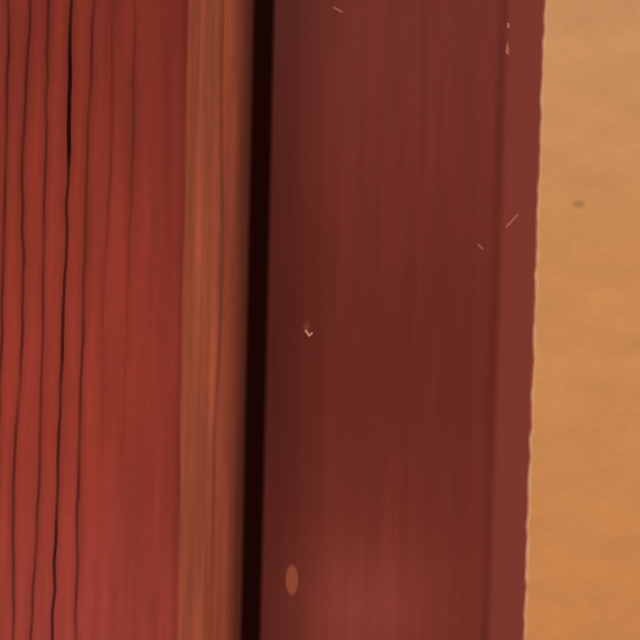
Reproduce this texture procedurally as a Shadertoy shader.

```glsl
// Upright reddish wood boards with a dark gap, a bevelled panel and a tan sheet.
// Slightly leaning boundaries divide the canvas; stretched value noise gives
// the grain, and distance functions add cracks, chips and scratches.
#define WOOD vec3(0.555, 0.208, 0.158)
#define STRIP vec3(0.570, 0.275, 0.185)
#define PANEL vec3(0.445, 0.178, 0.138)
#define BEVEL vec3(0.485, 0.212, 0.168)
#define SHEET vec3(0.785, 0.530, 0.320)
#define GAP vec3(0.105, 0.020, 0.012)
#define CHIP vec3(0.780, 0.520, 0.400)
#define GRAIN 0.10
#define LINE_STEP 0.0328

float hash(vec2 p) {
    vec3 q = fract(vec3(p.xyx) * 0.1031);
    q += dot(q, q.yzx + 33.33);
    return fract((q.x + q.y) * q.z);
}

float noise(vec2 p) {
    vec2 i = floor(p), f = fract(p);
    f = f * f * (3.0 - 2.0 * f);
    return mix(mix(hash(i), hash(i + vec2(1, 0)), f.x),
               mix(hash(i + vec2(0, 1)), hash(i + 1.0), f.x), f.y);
}

float fbm(vec2 p) {
    float sum = 0.0, amp = 0.5;
    for (int i = 0; i < 4; i++) {
        sum += amp * noise(p);
        p = p * 2.03 + 17.3;
        amp *= 0.5;
    }
    return sum;
}

float segment(vec2 p, vec2 a, vec2 b) {
    vec2 d = b - a;
    return length(p - a - d * clamp(dot(p - a, d) / dot(d, d), 0.0, 1.0));
}

// Left board: vertical growth lines, one of them split open near the top.
vec3 leftBoard(vec2 p, float grain) {
    vec3 col = WOOD * mix(1.04, 0.93, smoothstep(0.45, 1.0, p.y));
    col += vec3(0.025, 0.022, 0.035) * smoothstep(0.35, 0.0, p.y);
    col *= 1.0 - 0.07 * smoothstep(0.12, 0.28, p.x);
    col *= 1.0 + GRAIN * grain;
    for (int i = 0; i < 7; i++) {
        float k = float(i);
        float x = 0.014 + LINE_STEP * k - 0.029 * (1.0 - p.y)
                + 0.009 * (noise(vec2(k * 9.1, p.y * 4.0)) - 0.5)
                + 0.003 * (noise(vec2(k * 5.7, p.y * 25.0)) - 0.5);
        float d = abs(p.x - x);
        float main = i == 3 ? 1.0 : 0.0;
        float broken = 0.45 + 0.55 * noise(vec2(k * 3.3, p.y * 13.0));
        float fade = i > 4 ? 0.5 * smoothstep(0.1, 0.8, p.y) : 1.0;
        col *= 1.0 - (0.34 + 0.22 * main) * broken * fade * smoothstep(0.0042, 0.0005, d);
        col *= 1.0 - 0.08 * fade * smoothstep(0.014, 0.0, d);
        float split = main * smoothstep(0.73, 0.77, p.y) * smoothstep(1.02, 0.85, p.y);
        col = mix(col, GAP, 0.8 * split * smoothstep(0.005, 0.001, d));
    }
    return col;
}

// Lighter strip, streaked and darkening toward the gap.
vec3 lightStrip(vec2 p, float left, float right, float grain) {
    float t = (p.x - left) / (right - left);
    float streak = fbm(vec2((p.x + 0.024 * (1.0 - p.y)) * 110.0, p.y * 3.0));
    vec3 col = STRIP * (1.0 + GRAIN * grain) * (0.83 + 0.34 * streak);
    col = mix(col, WOOD * 0.85, 0.35 * smoothstep(0.4, 0.85, t));
    float vein = abs(t - 0.50 - 0.2 * (noise(vec2(4.0, p.y * 3.5)) - 0.5));
    col *= 1.0 - 0.14 * smoothstep(0.06, 0.0, vein);
    return col * mix(1.0, 0.55, smoothstep(0.68, 1.02, t));
}

// Smooth panel with a bevel, a low sheen and small marks.
vec3 darkPanel(vec2 p, float left, float bevel, float grain) {
    vec3 col = PANEL * mix(0.76, 1.0, smoothstep(0.0, 0.13, p.x - left));
    col *= 1.0 - 0.07 * exp(-pow((p.y - 0.45) / 0.22, 2.0));
    col += vec3(0.0, 0.012, 0.018) * smoothstep(0.55, 1.0, p.y);
    col += vec3(0.08, 0.05, 0.045) * exp(-dot((p - vec2(0.57, 0.05)) * vec2(8, 9), (p - vec2(0.57, 0.05)) * vec2(8, 9)));
    col *= 1.0 + 0.6 * GRAIN * grain;
    col = mix(col, BEVEL, smoothstep(-0.006, 0.008, p.x - bevel));
    col *= 1.0 - 0.09 * smoothstep(0.012, 0.0, abs(p.x - bevel + 0.008));
    // Flakes along the upper bevel edge
    float flake = smoothstep(0.72, 0.85, noise(vec2(p.x * 160.0, p.y * 75.0)));
    col = mix(col, CHIP, 0.6 * flake * smoothstep(0.006, 0.001, abs(p.x - bevel)) * smoothstep(0.80, 0.93, p.y));
    // Oval blemish, small chip and scratches
    float oval = length((p - vec2(0.456, 0.094)) / vec2(0.0105, 0.025));
    col = mix(col, vec3(0.58, 0.30, 0.21), 0.8 * smoothstep(1.1, 0.75, oval));
    float chip = min(segment(p, vec2(0.478, 0.483), vec2(0.483, 0.476)),
                     segment(p, vec2(0.483, 0.476), vec2(0.487, 0.479)));
    col = mix(col, CHIP, 0.85 * smoothstep(0.0032, 0.0008, chip));
    col += 0.08 * smoothstep(0.009, 0.0, length((p - vec2(0.479, 0.490)) * vec2(1.0, 0.7)));
    float scratch = min(segment(p, vec2(0.792, 0.646), vec2(0.808, 0.664)),
                        segment(p, vec2(0.748, 0.617), vec2(0.754, 0.612)));
    scratch = min(scratch, segment(p, vec2(0.522, 0.988), vec2(0.534, 0.982)));
    return mix(col, CHIP, 0.42 * smoothstep(0.003, 0.0005, scratch));
}

void mainImage(out vec4 fragColor, in vec2 fragCoord) {
    vec2 p = fragCoord / iResolution.xy;
    float aa = 1.5 / iResolution.y;
    float lean = p.y - 0.5;
    float stripX = 0.285 + 0.018 * lean + 0.003 * (noise(vec2(2.0, p.y * 9.0)) - 0.5);
    float gapL = 0.3865 + 0.020 * lean;
    float gapR = 0.4170 + 0.022 * lean;
    float bevelX = 0.779 + 0.030 * lean;
    float sheetX = 0.8355 + 0.032 * lean + 0.003 * (noise(vec2(7.0, p.y * 45.0)) - 0.5);
    float grain = 2.0 * fbm(vec2((p.x - 0.025 * p.y) * 75.0, p.y * 5.0)) - 0.95
                + 0.5 * (fbm(p * 90.0) - 0.47);

    vec3 col = leftBoard(p, grain);
    col *= 1.0 - 0.12 * smoothstep(0.012, 0.0, abs(p.x - stripX + 0.003));
    col = mix(col, lightStrip(p, stripX, gapL, grain), smoothstep(-0.003, 0.004, p.x - stripX));
    col = mix(col, GAP, smoothstep(-0.005, 0.005, p.x - gapL));
    col = mix(col, darkPanel(p, gapR, bevelX, grain), smoothstep(-0.005, 0.006, p.x - gapR));

    // Tan sheet with mottling and a worn pale rim
    vec3 sheet = SHEET + vec3(-0.005, 0.025, 0.045) * smoothstep(0.5, 1.0, p.y) - vec3(0.01, 0.025, 0.025) * smoothstep(0.5, 0.0, p.y);
    sheet *= 0.95 + 0.07 * fbm(p * vec2(14.0, 28.0)) + 0.04 * fbm(p * vec2(70.0, 110.0));
    sheet *= 1.0 - 0.14 * smoothstep(0.010, 0.002, length((p - vec2(0.904, 0.681)) * vec2(0.7, 1.0)));
    col = mix(col, sheet, smoothstep(-aa, aa, p.x - sheetX));
    float worn = 0.2 + 0.8 * noise(vec2(3.0, p.y * 60.0));
    col = mix(col, vec3(0.84, 0.65, 0.50), 0.65 * worn * smoothstep(0.005, 0.001, abs(p.x - sheetX)));
    fragColor = vec4(clamp(col, 0.0, 1.0), 1.0);
}
```
